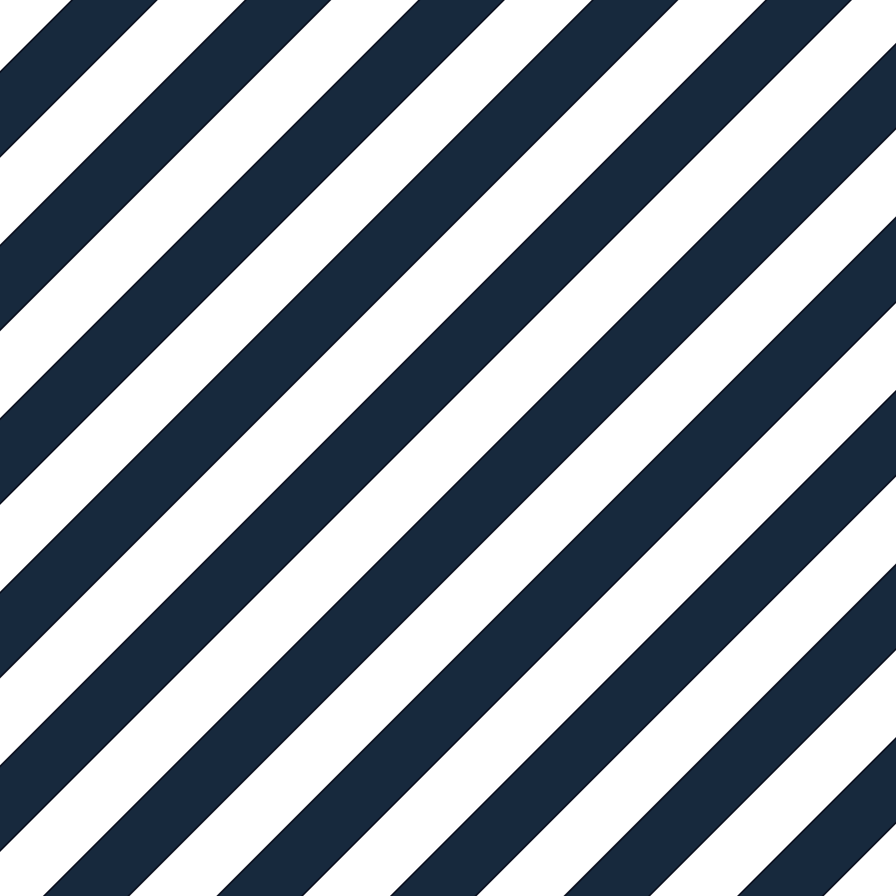
Give the GLSL for this pattern, as a WebGL 2 fragment shader.

```glsl
#version 300 es
precision highp float;

#define PERIOD 0.1937
#define STRIPE_WIDTH 0.0968
#define FIRST_CENTER 0.1277
#define RIM_WIDTH 0.0018
#define NAVY vec3(0.09, 0.16, 0.24)
#define RIM_NAVY vec3(0.03, 0.05, 0.11)
#define WHITE vec3(1.0)

uniform vec2 u_resolution;
out vec4 fragColor;

// Signed distance to the nearest diagonal stripe, negative inside
float stripeDistance(vec2 uv) {
    float along = uv.x + 1.0 - uv.y;
    float phase = fract((along - FIRST_CENTER) / PERIOD + 0.5) - 0.5;
    return (abs(phase) * PERIOD - 0.5 * STRIPE_WIDTH) * inversesqrt(2.0);
}

void main() {
    float side = min(u_resolution.x, u_resolution.y);
    vec2 uv = gl_FragCoord.xy / side;
    float blur = 0.7 / side;
    float d = stripeDistance(uv);

    // Stripe body with a thin darker rim
    float rim = smoothstep(-blur, blur, d + RIM_WIDTH);
    vec3 stripe = mix(NAVY, RIM_NAVY, rim);

    // Stripe over the white ground
    float ground = smoothstep(-blur, blur, d);
    fragColor = vec4(mix(stripe, WHITE, ground), 1.0);
}
```
